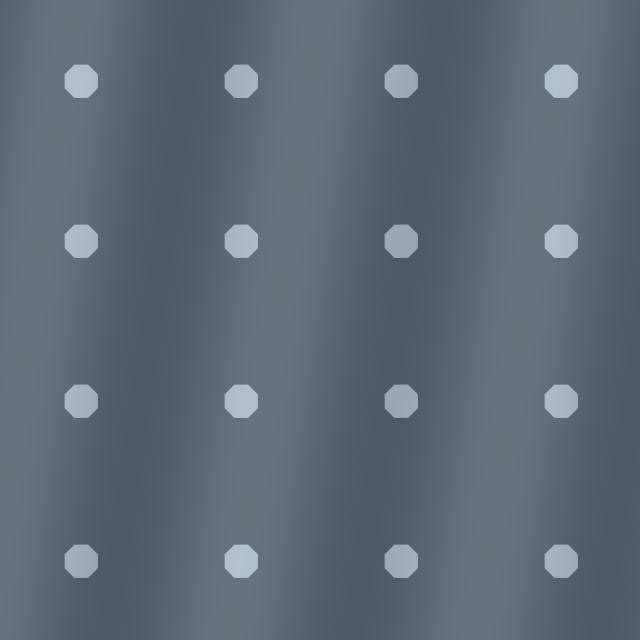
Give the GLSL for this pattern, as a Shadertoy shader.

```glsl
// Slate cloth with soft slanted folds and a square grid of pale octagonal dots.

const float TAU = 6.2831853;
const float REPEATS = 4.0;                      // dots across and down
const vec2 GRID_SHIFT = vec2(0.002, -0.002);    // offset of dots from cell centres
const float DOT_APOTHEM = 0.026;                // centre to flat side
const vec3 CLOTH_COLOR = vec3(0.35, 0.40, 0.45);
const vec3 DOT_COLOR = vec3(0.65, 0.705, 0.76);
const float FOLD_COUNT = 2.6;                   // folds across the canvas
const float FOLD_SLANT = 0.143;                 // sideways drift per unit of height
const float FOLD_VALLEY = 0.622;                // a valley's x at mid height
const float FOLD_DEPTH = 0.05;                  // light added or removed by a fold

// Signed distance to a regular octagon with flat sides on the axes
float octagonDistance(vec2 p, float apothem) {
    p = abs(p);
    float diagonal = (p.x + p.y) * inversesqrt(2.0);
    return max(max(p.x, p.y), diagonal) - apothem;
}

// Fold lighting: -1 in the valleys, +1 on the ridges
float foldLight(vec2 p) {
    float across = p.x - FOLD_VALLEY - FOLD_SLANT * (p.y - 0.5);
    return -cos(TAU * FOLD_COUNT * across);
}

void mainImage(out vec4 fragColor, in vec2 fragCoord) {
    vec2 uv = fragCoord / iResolution.xy;
    float pixel = 1.0 / min(iResolution.x, iResolution.y);

    // Repeat the dot in canvas units
    vec2 cell = (fract((uv - GRID_SHIFT) * REPEATS) - 0.5) / REPEATS;
    float edge = octagonDistance(cell, DOT_APOTHEM);
    float dotMask = 1.0 - smoothstep(-0.7 * pixel, 0.7 * pixel, edge);

    // The folds light cloth and dots alike
    vec3 color = mix(CLOTH_COLOR, DOT_COLOR, dotMask);
    color += FOLD_DEPTH * foldLight(uv);

    fragColor = vec4(color, 1.0);
}
```
